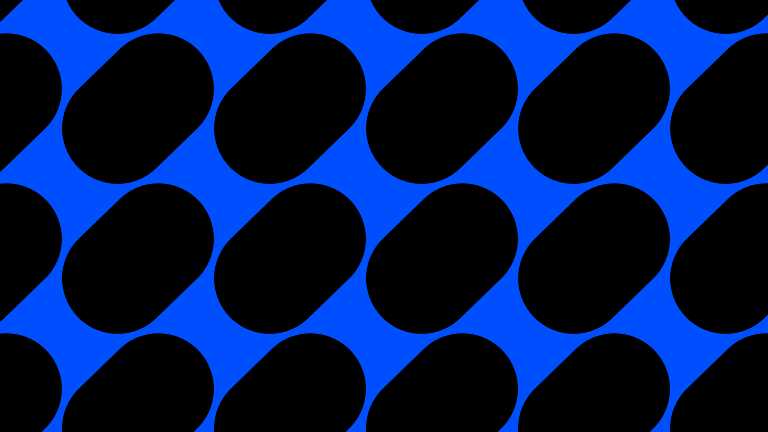
Write a WebGL 2 fragment shader that draws this pattern.

```glsl
#version 300 es
precision highp float;

uniform vec2 u_resolution;
out vec4 fragColor;

// Lengths are fractions of the canvas height
const vec2 PITCH = vec2(0.3519, 0.3472);
const vec2 FIRST_CENTER = vec2(0.3194, 0.7486);
const vec2 HALF_AXIS = vec2(0.0472, 0.0457);
const float RADIUS = 0.1285;
const vec3 CAPSULE_COLOR = vec3(0.0);
const vec3 GROUND_COLOR = vec3(0.0, 0.31, 1.0);

// Signed distance to a capsule centered on the origin
float capsuleDistance(vec2 p, vec2 halfAxis, float radius) {
    float t = clamp(dot(p, halfAxis) / dot(halfAxis, halfAxis), -1.0, 1.0);
    return length(p - halfAxis * t) - radius;
}

// Distance to the lattice, including neighbors that reach across cell borders
float latticeDistance(vec2 p) {
    vec2 local = (fract((p - FIRST_CENTER) / PITCH + 0.5) - 0.5) * PITCH;
    float nearest = 1e3;
    for (int y = -1; y <= 1; y++) {
        for (int x = -1; x <= 1; x++) {
            vec2 offset = vec2(x, y) * PITCH;
            nearest = min(nearest, capsuleDistance(local - offset, HALF_AXIS, RADIUS));
        }
    }
    return nearest;
}

void main() {
    vec2 p = gl_FragCoord.xy / u_resolution.y;
    float halfPixel = 0.5 / u_resolution.y;

    // Antialiased edge, about one pixel wide
    float ground = smoothstep(-halfPixel, halfPixel, latticeDistance(p));
    fragColor = vec4(mix(CAPSULE_COLOR, GROUND_COLOR, ground), 1.0);
}
```
